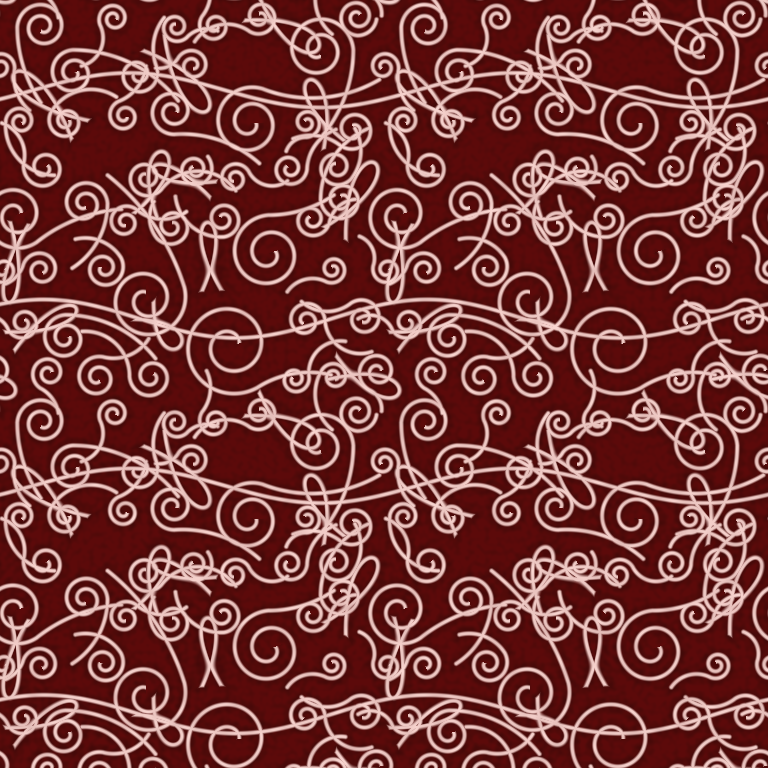
Give the GLSL for this pattern, as a Shadertoy shader.

```glsl
// Tiling filigree of pale curls, teardrop loops and sweeping stems on dark red.
const float TAU = 6.2831853;
const vec2 TILE = vec2(1.0, 1.03);   // half a canvas wide, slightly taller
const int SCROLLS = 12;
const int CURL_GRID = 8;
const int LOOPS = 12;

// Large scrolls: centre, radius (sign gives the winding), angle of the outer end
const vec4 SCROLL[SCROLLS] = vec4[](
    vec4(0.38, 0.78, -0.105, -0.3), vec4(0.60, 0.90, -0.13, 1.0),
    vec4(0.70, 0.66, 0.10, -1.57),  vec4(0.65, 0.32, 0.095, -1.2),
    vec4(0.04, 0.56, -0.09, 0.9),   vec4(0.83, 0.13, 0.09, 0.0),
    vec4(0.11, 0.07, -0.065, 3.14), vec4(0.19, 0.19, 0.06, -1.57),
    vec4(0.17, 0.88, 0.06, -1.57),  vec4(0.45, 0.29, -0.06, 1.5),
    vec4(0.22, 0.53, 0.06, 0.0),    vec4(0.89, 0.52, 0.055, 3.14));

// Tails: arc radius (positive bends away, negative keeps curving) and sweep
const vec2 TAIL[SCROLLS] = vec2[](
    vec2(-0.6, 0.6), vec2(0.25, 0.8), vec2(0.3, 0.6), vec2(0.35, 0.9),
    vec2(0.4, 0.6), vec2(-0.35, 0.7), vec2(-0.35, 0.6), vec2(-0.35, 0.9),
    vec2(-0.3, 0.9), vec2(0.3, 0.8), vec2(-0.2, 1.0), vec2(-0.2, 1.2));

vec4 hash4(float n) {
    return fract(sin(n * vec4(12.99, 78.23, 37.72, 93.99) + 1.7) * 4375.85);
}

float gradientNoise(vec2 p) {
    vec2 cell = floor(p), f = p - cell, w = f * f * (3.0 - 2.0 * f);
    float corner[4];
    for (int i = 0; i < 4; i++) {
        vec2 o = vec2(i & 1, i >> 1);
        float a = TAU * hash4(dot(cell + o, vec2(1.0, 57.0))).x;
        corner[i] = dot(vec2(cos(a), sin(a)), f - o);
    }
    return mix(mix(corner[0], corner[1], w.x), mix(corner[2], corner[3], w.x), w.y);
}

mat2 rotation(float a) { return mat2(cos(a), -sin(a), sin(a), cos(a)); }

// Shortest offset from a centre on the repeating tile
vec2 wrapOffset(vec2 p, vec2 centre) {
    vec2 d = p - centre;
    return d - TILE * floor(d / TILE + 0.5);
}

// Spiral whose outer end lies on +x
float spiralDistance(vec2 p, float radius, float turns) {
    float turn = atan(p.y, p.x) / TAU;
    float r = length(p);
    float k = floor((r / radius - 1.0) * turns - turn + 0.5);
    k = min(k, turn > 0.0 ? -1.0 : 0.0);
    k = max(k, ceil(-0.82 * turns - turn));
    return abs(r - radius * (1.0 + (turn + k) / turns));
}

// Arc from angle 0 to sweep
float arcDistance(vec2 p, float radius, float sweep) {
    p = rotation(0.5 * sweep) * p;
    float a = 0.5 * sweep;
    vec2 end = radius * vec2(cos(a), sin(a));
    return abs(atan(p.y, p.x)) < a ? abs(length(p) - radius)
                                  : length(vec2(p.x, abs(p.y)) - end);
}

// Spiral with a tangent tail
float curlDistance(vec2 p, float signedRadius, float angle, vec2 tail, float turns) {
    float radius = abs(signedRadius);
    p = rotation(angle) * p;
    p.y *= sign(signedRadius);
    vec2 q = p - vec2(radius + tail.x, 0.0);
    q.x *= -sign(tail.x);
    return min(spiralDistance(p, radius, turns), arcDistance(q, abs(tail.x), tail.y));
}

// Teardrop along +x with two strands crossing at the origin
float loopDistance(vec2 p, float len, float halfWidth) {
    float t = p.x / len, k = 6.75 * halfWidth * halfWidth;
    float f = p.y * p.y - k * t * t * (1.0 - t);
    vec2 slope = vec2(k * t * (3.0 * t - 2.0) / len, 2.0 * p.y);
    return max(abs(f) / (length(slope) + 0.0001), (-0.4 - t) * len);
}

// Wavy line running across the tile
float stemDistance(vec2 p, float height, float swing, float phase) {
    float a = TAU * p.x + phase;
    float dy = wrapOffset(p, vec2(0.0, height + swing * sin(a))).y;
    return abs(dy) / length(vec2(1.0, TAU * swing * cos(a)));
}

// Free space around a point, measured to the large scrolls
float scrollClearance(vec2 c) {
    float gap = 1.0;
    for (int i = 0; i < SCROLLS; i++)
        gap = min(gap, length(wrapOffset(c, SCROLL[i].xy)) - abs(SCROLL[i].z));
    return gap;
}

float filigreeDistance(vec2 p) {
    float d = min(stemDistance(p, 0.235, 0.045, 2.6), stemDistance(p, 0.83, 0.05, 4.0));
    for (int i = 0; i < SCROLLS; i++) {
        vec4 s = SCROLL[i];
        d = min(d, curlDistance(wrapOffset(p, s.xy), s.z, s.w, TAIL[i], 2.2));
    }
    // Small curls fill the gaps
    for (int i = 0; i < CURL_GRID * CURL_GRID; i++) {
        vec4 h = hash4(float(i) + 3.0), g = hash4(float(i) + 91.0);
        vec2 cell = vec2(i % CURL_GRID, i / CURL_GRID);
        cell.x += 0.5 * mod(cell.y, 2.0);
        vec2 c = (cell + 0.5 + 0.35 * (h.xy - 0.5)) / float(CURL_GRID) * TILE;
        vec2 o = wrapOffset(p, c);
        if (dot(o, o) > 0.09) continue;
        float radius = mix(0.036, 0.056, h.z);
        if (scrollClearance(c) < 0.5 * radius) continue;
        vec2 tail = vec2(mix(0.05, 0.13, g.x) * (g.y < 0.65 ? 1.0 : -1.0), mix(0.8, 1.9, g.z));
        d = min(d, curlDistance(o, g.w < 0.5 ? radius : -radius, TAU * h.w, tail, 2.0));
    }
    for (int i = 0; i < LOOPS; i++) {
        vec4 h = hash4(float(i) + 217.0);
        vec2 c = (vec2(i % 4, i / 4) + h.xy) / vec2(4.0, 3.0) * TILE;
        vec2 o = rotation(TAU * h.z) * wrapOffset(p, c);
        d = min(d, loopDistance(o, mix(0.09, 0.16, h.w), mix(0.016, 0.03, h.x)));
    }
    return d;
}

void mainImage(out vec4 fragColor, in vec2 fragCoord) {
    vec2 uv = fragCoord / iResolution.y;
    float pixel = 2.0 / iResolution.y;
    float d = filigreeDistance(vec2(uv.x, 1.0 - uv.y) * 2.0);
    // Mottled ground, darker beside the strokes
    float grain = gradientNoise(uv * 130.0);
    float light = smoothstep(0.004, 0.03, d) * 0.6 + 0.35 + 0.6 * grain;
    vec3 ground = mix(vec3(0.25, 0.035, 0.03), vec3(0.36, 0.04, 0.04), clamp(light, 0.0, 1.0));
    // Soft pale strokes with slightly uneven strength
    float soft = max(0.0036, 0.75 * pixel);
    float stroke = 1.0 - smoothstep(0.005 - soft, 0.005 + soft, d);
    stroke *= 0.94 + 0.12 * gradientNoise(uv * 60.0);
    fragColor = vec4(mix(ground, vec3(0.97, 0.83, 0.81), stroke), 1.0);
}
```
